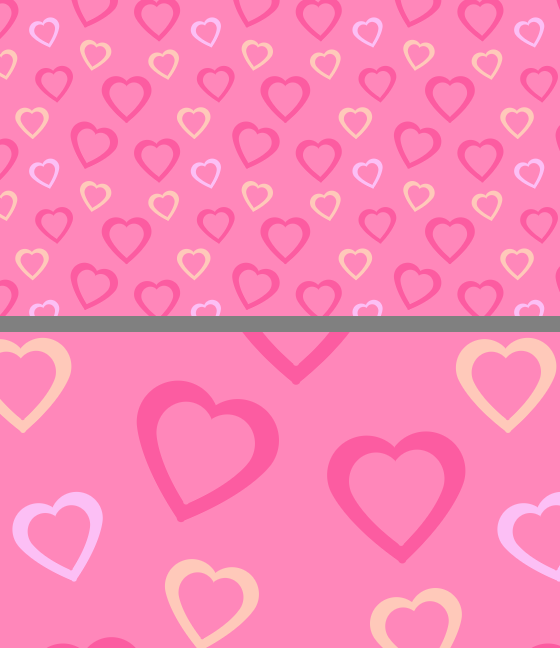
Top, the full canvas; bottom, a detail of the centre.
Write a Shadertoy shader that draws this pattern.

```glsl
// Tiled pink wallpaper of outlined hearts in rose, cream and lilac.
// Eight hearts share one repeating cell; each is folded to its nearest repeat,
// tilted, and drawn as a plump heart minus a narrower inner heart.

// Approximate distance to a heart of half-width 1, centred on the origin.
// Each half is a capsule that swells from the tip to the lobe.
float heartDistance(vec2 p) {
    p = vec2(abs(p.x), p.y + 0.88);
    vec2 lobe = vec2(0.43, 1.25);
    float along = clamp(dot(p, lobe) / dot(lobe, lobe), 0.0, 1.0);
    float radius = mix(0.06, 0.57, 1.0 - pow(1.0 - along, 1.6));
    return length(p - lobe * along) - radius;
}

float heartOutline(vec2 p) {
    // The hole is squeezed sideways, so the sides are the thickest part
    float hole = heartDistance(p / vec2(0.69, 0.73)) * 0.7;
    return max(heartDistance(p), -hole);
}

vec2 rotate(vec2 p, float angle) {
    float c = cos(angle), s = sin(angle);
    return vec2(c * p.x - s * p.y, s * p.x + c * p.y);
}

void mainImage(out vec4 fragColor, in vec2 fragCoord) {
    vec2 uv = fragCoord / iResolution.y;
    vec2 cell = vec2(0.5116, 0.4468);

    // Centre x, centre y, half-width, clockwise tilt in radians
    vec4 hearts[8] = vec4[8](
        vec4(0.290, 0.535, 0.0765, 0.30),
        vec4(0.499, 0.491, 0.0730, -0.07),
        vec4(0.396, 0.685, 0.0787, 0.0),
        vec4(0.174, 0.732, 0.0600, -0.13),
        vec4(0.299, 0.823, 0.0500, 0.20),
        vec4(0.522, 0.793, 0.0490, -0.23),
        vec4(0.102, 0.610, 0.0530, -0.03),
        vec4(0.145, 0.894, 0.0485, -0.29));

    vec3 color = vec3(1.0, 0.53, 0.73);

    for (int i = 0; i < 8; i++) {
        vec4 heart = hearts[i];
        vec2 p = uv - heart.xy;
        vec2 id = round(p / cell);
        p -= id * cell;

        // The upright heart leans right and left in alternate columns
        if (i == 2) p.x -= 0.0046 * cos(3.14159 * id.x);

        float dist = heartOutline(rotate(p, heart.w) / heart.z) * heart.z;
        float coverage = clamp(0.5 - dist * iResolution.y, 0.0, 1.0);

        vec3 rose = vec3(0.99, 0.36, 0.63);
        vec3 cream = vec3(1.0, 0.79, 0.73);
        vec3 lilac = vec3(0.99, 0.75, 0.96);
        color = mix(color, i < 4 ? rose : i < 7 ? cream : lilac, coverage);
    }

    fragColor = vec4(color, 1.0);
}
```
